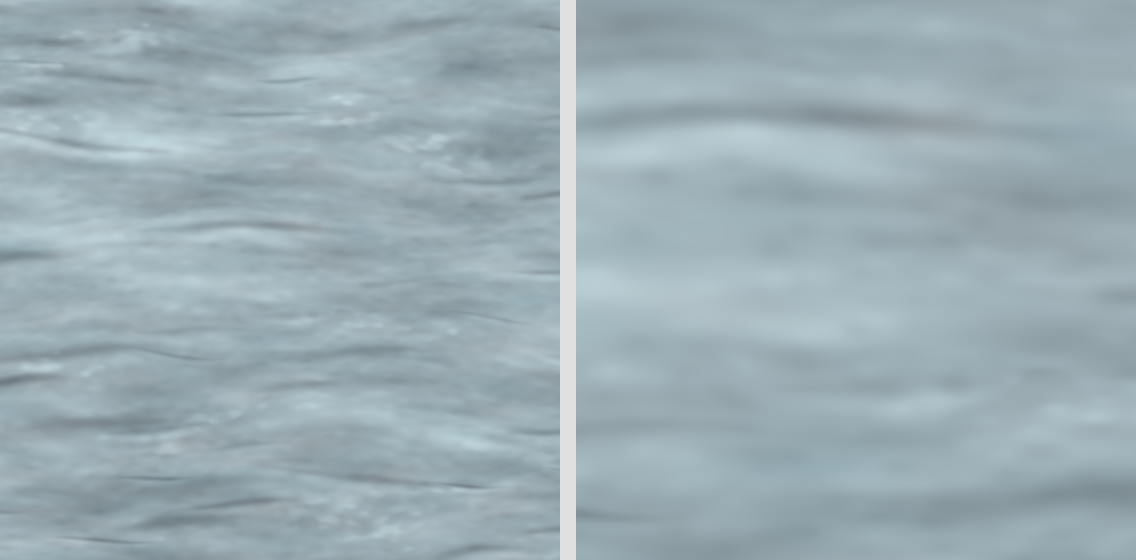
Left: the whole. Right: its middle third, enlarged.
A Shadertoy shader for this texture:

```glsl
// Weathered blue-grey wood grain: soft horizontal streaks, tapered cracks and pale flecks.

const vec3 BASE_COLOR = vec3(0.608, 0.678, 0.704);
const vec3 TONE_TINT  = vec3(0.95, 1.04, 1.03);
const vec3 WARM_SHIFT = vec3(0.012, -0.002, -0.006);

// Three random values in 0..1 for a cell.
vec3 hash3(vec2 cell, float seed) {
    vec3 p = fract(vec3(cell.xyx + seed) * vec3(0.1031, 0.1030, 0.0973));
    p += dot(p, p.yxz + 33.33);
    return fract((p.xxy + p.yzz) * p.zyx);
}

// Cellular noise: soft blobs of random sign, one per cell; roughly -1..1.
float blobNoise(vec2 p, float seed) {
    vec2 cell = floor(p);
    float sum = 0.0;
    for (int j = -1; j <= 1; j++) {
        for (int i = -1; i <= 1; i++) {
            vec2 id = cell + vec2(i, j);
            vec3 rnd = hash3(id, seed);
            vec2 d = p - id - rnd.xy;
            sum += (rnd.z * 2.0 - 1.0) * exp(-4.5 * dot(d, d));
        }
    }
    return sum;
}

// One tapered crack: dark core with a pale lip below it.
float crack(vec2 d, float halfLength, float thickness, float slope) {
    float along = d.x / halfLength;
    float taper = smoothstep(1.0, 0.1, abs(along));
    float bend = 0.025 * halfLength * sin(along * 2.5 + slope * 40.0);
    float across = d.y - slope * d.x - bend;
    float width = thickness * mix(0.5, 1.0, taper);
    float core = across / width;
    float lip = (across + 2.2 * width) / (1.3 * width);
    return taper * (0.4 * exp(-lip * lip) - exp(-core * core));
}

// Cracks scattered over a jittered grid; size is (half length, thickness).
float crackField(vec2 p, vec2 grid, vec2 size, float density, float seed) {
    vec2 cell = floor(p * grid);
    float sum = 0.0;
    for (int j = -1; j <= 1; j++) {
        for (int i = -1; i <= 1; i++) {
            vec2 id = cell + vec2(i, j);
            vec3 place = hash3(id, seed);
            vec3 form = hash3(id, seed + 17.0);
            vec2 d = p - (id + place.xy) / grid;
            float strength = step(place.z, density) * mix(0.45, 1.0, form.z);
            float slope = (form.x - 0.45) * 0.16;
            sum += strength * crack(d, size.x * mix(0.45, 1.0, form.y),
                                    size.y * mix(0.5, 1.0, form.x), slope);
        }
    }
    return sum;
}

// Bends the straight grain with layered sines.
vec2 bendGrain(vec2 p) {
    float lift = 0.012 * sin(4.3 * p.x + 5.0 * p.y + 0.7)
               + 0.006 * sin(9.7 * p.x - 13.0 * p.y + 2.1)
               + 0.002 * sin(27.0 * p.x + 31.0 * p.y);
    return p + vec2(0.0, lift);
}

// Layered streaks from broad bands to fine fibres.
float grainTone(vec2 p) {
    return 0.030 * blobNoise(p * vec2(1.6, 5.0), 11.0)
         + 0.072 * blobNoise(p * vec2(2.8, 15.0), 3.0)
         + 0.070 * blobNoise(p * vec2(6.0, 31.0), 29.0)
         + 0.042 * blobNoise(p * vec2(14.0, 60.0), 53.0)
         + 0.024 * blobNoise(p * vec2(42.0, 88.0), 71.0);
}

// Ragged pale flecks gathered in loose patches.
float fleckTone(vec2 p) {
    float patchMask = smoothstep(0.1, 0.7, blobNoise(p * vec2(4.0, 13.0), 97.0));
    float ragged = blobNoise(p * vec2(20.0, 46.0), 113.0)
                 + 0.7 * blobNoise(p * vec2(45.0, 85.0), 119.0);
    return patchMask * smoothstep(-0.3, 0.9, ragged);
}

void mainImage(out vec4 fragColor, in vec2 fragCoord) {
    vec2 uv = fragCoord / iResolution.y;
    vec2 p = bendGrain(uv);

    // Light and dark from grain, cracks and flecks
    float tone = grainTone(p);
    tone += 0.130 * crackField(p, vec2(2.4, 9.0), vec2(0.27, 0.013), 0.55, 131.0);
    tone += 0.105 * crackField(p, vec2(4.5, 16.0), vec2(0.14, 0.007), 0.38, 167.0);
    tone += 0.090 * fleckTone(p);

    // Keep extremes soft, then tint with faint warm and cool drift
    tone = clamp(tone, -0.22, 0.16);
    float drift = blobNoise(p * vec2(9.0, 34.0), 191.0) - 4.0 * min(tone + 0.06, 0.0);
    vec3 color = BASE_COLOR + tone * TONE_TINT + drift * WARM_SHIFT;

    fragColor = vec4(color, 1.0);
}
```
